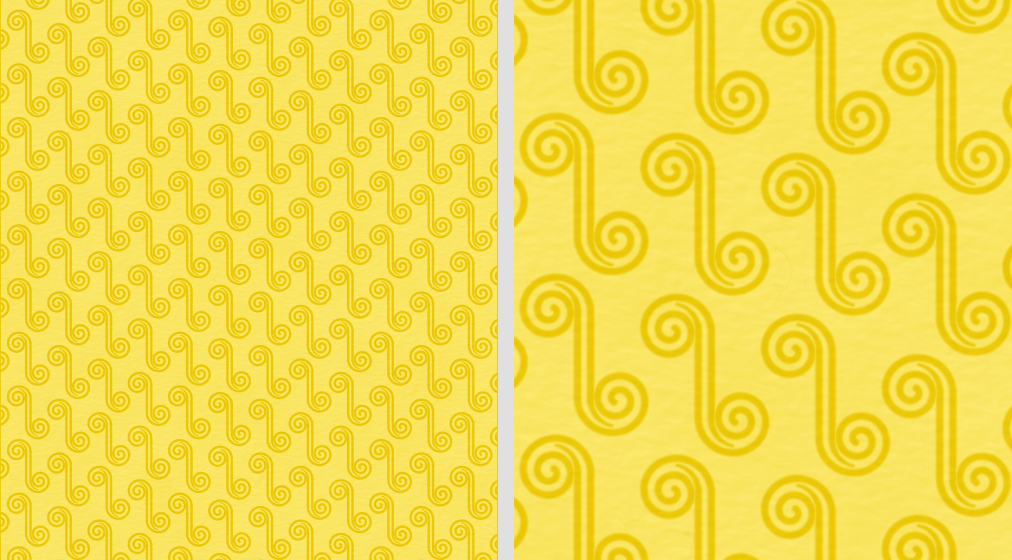
Left, the full canvas; right, a detail of the centre.
Reproduce this pattern procedurally as a WebGL 1 fragment shader.

```glsl
precision highp float;
// Golden double-stroke S-scrolls in staggered columns on embossed yellow paper.
uniform vec2 u_resolution;

const float UNITS = 1152.0;               // canvas height in design units
const vec2 PITCH = vec2(82.8, 110.4);     // column and row spacing
const vec2 FIRST = vec2(58.3, 185.8);     // centre of a scroll in column 0
const vec2 CURL = vec2(-23.0, 30.5);      // spiral centre relative to the scroll

float hash(vec2 p) {
  p = fract(p * vec2(0.1031, 0.1137));
  p += dot(p, p.yx + 33.33);
  return fract((p.x + p.y) * p.x * 17.0);
}

float noise(vec2 p) {
  vec2 i = floor(p), f = fract(p);
  f = f * f * (3.0 - 2.0 * f);
  return mix(mix(hash(i), hash(i + vec2(1.0, 0.0)), f.x),
             mix(hash(i + vec2(0.0, 1.0)), hash(i + 1.0), f.x), f.y);
}

float fbm(vec2 p) {
  float sum = 0.0, amp = 0.5;
  for (int i = 0; i < 4; i++) {
    sum += amp * noise(p);
    p = p * 2.03 + 17.7;
    amp *= 0.5;
  }
  return sum;
}

vec2 polar(float r, float angle) {
  return r * vec2(cos(angle), sin(angle));
}

// One stroke: a spiral, a straight stem, and half of the tapered tail pair
float strokeDistance(vec2 p) {
  float halfWidth = 2.5;
  float d = length(vec2(p.x - 4.5, max(abs(p.y) - 30.5, 0.0))) - halfWidth;

  vec2 v = p - CURL;
  float angle = atan(v.y, v.x);
  float turn = fract(angle / 6.2832);
  for (int n = 0; n < 3; n++) {
    float u = min(turn + float(n), 2.1);
    float r = 23.4 - 9.7 * u + 4.1 * exp(-16.0 * u * u);
    d = min(d, length(v - polar(r, u * 6.2832)) - halfWidth);
  }

  // Tail nested inside the outer arc
  float t = clamp(angle, 0.0, 1.35);
  return min(d, length(v - polar(18.5, t)) - mix(halfWidth, 1.0, t / 1.35));
}

// The scroll is unchanged by a half turn
float scrollDistance(vec2 p) {
  return min(strokeDistance(p), strokeDistance(-p));
}

// Each column drops a quarter row, with two half-size drops mid-way
float columnDrop(float column) {
  return 0.25 * (column - 0.5 * (step(4.5, column) + step(5.5, column)));
}

float patternDistance(vec2 p) {
  float d = 1000.0;
  float nearest = floor((p.x - FIRST.x) / PITCH.x + 0.5);
  for (int i = -1; i <= 1; i++) {
    float column = nearest + float(i);
    vec2 q = p - FIRST - PITCH * vec2(column, columnDrop(column));
    q.y = mod(q.y + 0.5 * PITCH.y, PITCH.y) - 0.5 * PITCH.y;
    for (int j = -1; j <= 1; j++) {
      vec2 local = vec2(q.x, -q.y - float(j) * PITCH.y);
      d = min(d, scrollDistance(local));
    }
  }
  return d;
}

void main() {
  float scale = UNITS / u_resolution.y;
  vec2 p = vec2(gl_FragCoord.x, u_resolution.y - gl_FragCoord.y) * scale;
  float soft = max(1.4, 0.6 * scale);

  // Embossed paper: slanted grain lit from the upper left, with broad mottling
  vec2 grain = vec2(p.x * 0.09 + p.y * 0.05, p.y * 0.17 - p.x * 0.04);
  float relief = fbm(grain) - fbm(grain + vec2(0.25, 0.35));
  float mottle = fbm(p * 0.012 + 5.0) - 0.47;

  // Sparse faint creases
  float crease = abs(fbm(p * 0.014 + 40.0) - 0.5);
  crease = (1.0 - smoothstep(0.0, 0.008, crease))
         * smoothstep(0.55, 0.75, noise(p * 0.009 + 90.0));

  vec3 paper = vec3(0.98, 0.90, 0.385);
  paper += vec3(0.03, 0.045, 0.13) * relief;
  paper += vec3(0.01, 0.02, 0.07) * mottle;
  paper -= vec3(0.012, 0.02, 0.05) * crease;

  vec3 ink = vec3(0.922, 0.785, 0.028);
  ink += vec3(0.03, 0.04, 0.06) * relief + vec3(0.01, 0.015, 0.03) * mottle;

  // Scrolls and the thin side borders
  float cover = 1.0 - smoothstep(-soft, soft, patternDistance(p));
  float side = min(p.x, u_resolution.x * scale - p.x);
  cover = max(cover, 0.85 * (1.0 - smoothstep(1.0, 3.0, side)));
  gl_FragColor = vec4(mix(paper, ink, cover), 1.0);
}
```
